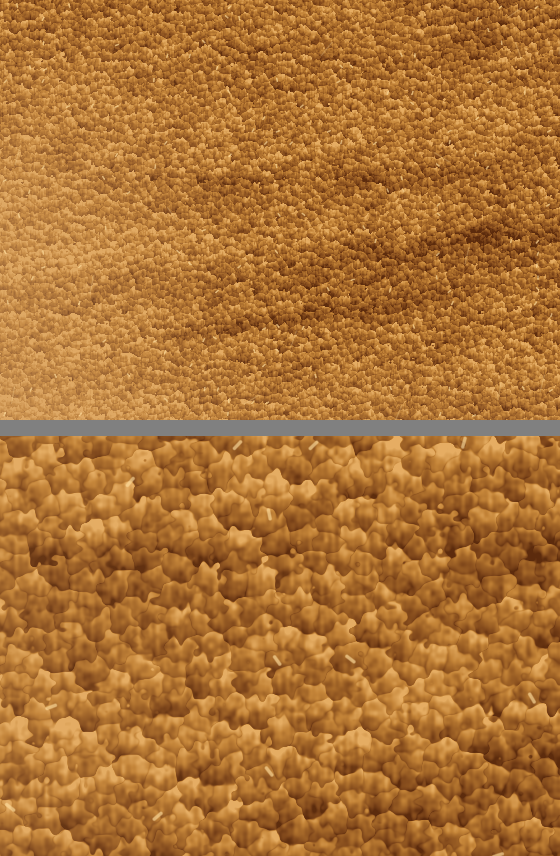
Top, the full canvas; bottom, a detail of the centre.
Reproduce this texture procedurally as a Shadertoy shader.

```glsl
// Golden brown plush fabric seen close up: small ragged tufts, each lit from above.
// Soft Voronoi cells form the tufts; stretched noise adds fibres and pile bands,
// and a pale glow from the left, dark creases and sparse glints finish it.

const vec3 UMBER  = vec3(0.36, 0.17, 0.05);
const vec3 BROWN  = vec3(0.49, 0.27, 0.10);
const vec3 TAN    = vec3(0.65, 0.41, 0.16);
const vec3 GOLD   = vec3(0.77, 0.52, 0.22);
const vec3 STRAW  = vec3(0.90, 0.68, 0.39);
const vec3 HAZE   = vec3(0.83, 0.63, 0.40);
const vec3 SPARK  = vec3(1.00, 0.87, 0.62);

float hash(vec2 p) {
    vec3 q = fract(p.xyx * 0.1031);
    q += dot(q, q.yzx + 33.33);
    return fract((q.x + q.y) * q.z);
}

vec2 hash2(vec2 p) {
    return vec2(hash(p), hash(p + 71.7));
}

float noise(vec2 p) {
    vec2 i = floor(p), f = fract(p);
    f = f * f * (3.0 - 2.0 * f);
    return mix(mix(hash(i), hash(i + vec2(1, 0)), f.x),
               mix(hash(i + vec2(0, 1)), hash(i + vec2(1, 1)), f.x), f.y);
}

vec2 rotate(vec2 p, float angle) {
    float c = cos(angle), s = sin(angle);
    return vec2(c * p.x + s * p.y, c * p.y - s * p.x);
}

// Soft Voronoi: x = lit side, y = random tone, z = solidity (low in the gaps)
vec3 tufts(vec2 p, vec2 lightDir) {
    vec2 cell = floor(p);
    vec3 sum = vec3(0);
    float total = 0.0;
    for (int y = -1; y <= 1; y++)
    for (int x = -1; x <= 1; x++) {
        vec2 id = cell + vec2(x, y);
        vec2 d = p - id - 0.1 - 0.8 * hash2(id);
        float w = exp(-20.0 * dot(d, d));
        sum += vec3(w * dot(d, lightDir), w * hash(id + 19.3), w * w);
        total += w;
    }
    return vec3(sum.xy / total, sum.z / (total * total));
}

// Dark crease that bends upward to the right, broken up by noise
float crease(vec2 p, float height, float bend, float width, vec2 span) {
    float d = p.y - height - bend * p.x * p.x + 0.025 * (noise(p * 9.0) - 0.5);
    float ends = smoothstep(span.x, span.x + 0.2, p.x) * smoothstep(span.y, span.y - 0.3, p.x);
    return exp(-d * d / (width * width)) * ends * (0.35 + 0.9 * noise(p * vec2(7, 15) + 4.0));
}

// Scattered short strokes, at most one in each grid cell
float strokes(vec2 p, float scale, float share, float len, float width, float blur) {
    vec2 id = floor(p * scale);
    vec2 rnd = hash2(id + 5.1);
    vec2 d = (p * scale - id - 0.35 - 0.3 * rnd) / scale;
    d = rotate(d, 0.3 + 2.2 * rnd.y);
    d.x -= clamp(d.x, -len, len);
    return step(1.0 - share, hash(id + 43.0)) * (1.0 - smoothstep(width, width + blur, length(d)));
}

vec3 pileColour(float t) {
    vec3 c = mix(UMBER, BROWN, clamp(t / 0.18, 0.0, 1.0));
    c = mix(c, TAN, clamp((t - 0.18) / 0.30, 0.0, 1.0));
    c = mix(c, GOLD, clamp((t - 0.48) / 0.20, 0.0, 1.0));
    return mix(c, STRAW, clamp((t - 0.68) / 0.26, 0.0, 1.0));
}

void mainImage(out vec4 fragColor, in vec2 fragCoord) {
    vec2 p = fragCoord / iResolution.y;
    float blur = max(1.0 / iResolution.y, 0.0015);

    // Ragged tufts
    vec2 ragged = vec2(noise(p * 170.0), noise(p * 170.0 + 37.0)) - 0.5;
    vec2 q = rotate(p, 0.4) * vec2(52, 60) + 0.55 * ragged;
    vec3 tuft = tufts(q, rotate(vec2(0.35, 0.94), 0.4));

    // Fibres, grain and broad pile bands
    float fibre = noise(p * vec2(330, 70));
    float grain = noise(p * 260.0 + 11.0);
    float rows = noise(rotate(p, 0.5) * vec2(9, 34));
    float bands = noise(vec2(p.x * 1.6, (p.y - 0.09 * p.x * p.x) * 10.0) + 2.0);

    // Uneven light
    float glow = smoothstep(0.75, -0.1, p.x) * smoothstep(1.15, 0.35, p.y);
    float lower = smoothstep(0.22, 0.0, p.y);
    float shade = crease(p, 0.197, 0.09, 0.022, vec2(0.3, 1.7))
                + 0.6 * crease(p, 0.56, 0.02, 0.028, vec2(0.1, 1.25))
                + 0.45 * crease(p, 0.36, 0.06, 0.025, vec2(0.7, 1.7));

    float t = 0.44 + 0.20 * glow + 0.06 * lower - 0.30 * shade;
    t += 0.55 * tuft.x + 0.24 * (tuft.y - 0.5) + 0.30 * (tuft.z - 0.75);
    t += 0.24 * (fibre - 0.5) + 0.20 * (grain - 0.5);
    t += 0.16 * (rows - 0.5) + 0.20 * (bands - 0.5);

    vec3 colour = pileColour(t);
    colour = mix(colour, HAZE, 0.40 * glow + 0.10 * lower);

    // Glints and loose hairs
    float glint = strokes(p, 34.0, 0.09, 0.0035, 0.0006, blur);
    float hair = strokes(rotate(p, 0.2), 9.0, 0.12, 0.02, 0.0004, blur);
    colour = mix(colour, SPARK, 0.65 * glint + 0.25 * hair);

    fragColor = vec4(colour, 1.0);
}
```
